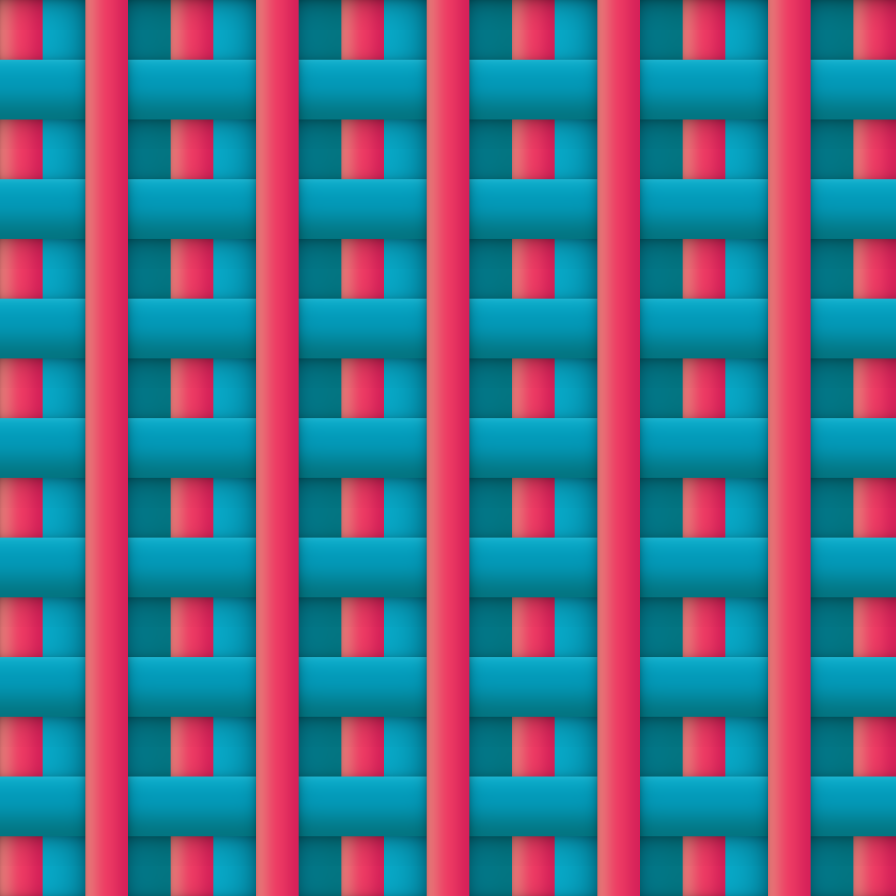
A WebGL 2 fragment shader for this pattern:

```glsl
#version 300 es
precision highp float;
// Woven lattice: teal bars between two layers of crimson vertical rods, softly shaded.
uniform vec2 u_resolution;
out vec4 fragColor;

// Coverage of a band of half width 0.5 from the signed offset to its centre
float band(float offset, float pixel) {
    return clamp((0.5 - abs(offset)) / pixel + 0.5, 0.0, 1.0);
}

// Offset to the nearest repeat of a centre
float repeatOffset(float v, float centre, float period) {
    return mod(v - centre + 0.5 * period, period) - 0.5 * period;
}

// Rod lit from the left; t runs across its width
vec3 crimsonRod(float t) {
    t = clamp(t, 0.0, 1.0);
    vec3 color = mix(vec3(0.91, 0.47, 0.47), vec3(0.93, 0.23, 0.39), smoothstep(0.0, 0.55, t));
    color = mix(color, vec3(0.84, 0.13, 0.35), smoothstep(0.45, 1.0, t));
    return color * (1.0 - 0.12 * exp(-t * 18.0));
}

// Teal surface going from light to shade; t = 0 is the lit edge
vec3 tealSurface(float t) {
    t = clamp(t, 0.0, 1.0);
    vec3 color = mix(vec3(0.03, 0.66, 0.78), vec3(0.01, 0.60, 0.72), smoothstep(0.0, 0.4, t));
    return mix(color, vec3(0.01, 0.46, 0.51), smoothstep(0.35, 1.0, t));
}

void main() {
    vec2 uv = gl_FragCoord.xy / u_resolution;
    vec2 grid = uv * vec2(21.0, 15.0);
    vec2 pixel = vec2(21.0, 15.0) / u_resolution;

    float backX = repeatOffset(grid.x, 0.5, 4.0);
    float frontX = repeatOffset(grid.x, 2.5, 4.0);
    float barY = repeatOffset(grid.y, 1.5, 2.0);
    float frontGap = max(abs(frontX) - 0.5, 0.0);
    float barGap = max(abs(barY) - 0.5, 0.0);

    // Back layer: wide teal strips and narrow crimson rods
    vec3 color = tealSurface((frontX + 1.5) / 3.0);
    color = mix(color, crimsonRod(backX + 0.5), band(backX, pixel.x));

    // Shadows of the bars (stronger below) and front rods on the back layer
    float barShadow = barY < 0.0 ? 0.32 * exp(-barGap * 6.0) : 0.16 * exp(-barGap * 12.0);
    color *= 1.0 - barShadow;
    color *= 1.0 - 0.28 * exp(-frontGap * 4.0);

    // Horizontal bars with a thin highlight on the top edge
    float barT = 0.5 - barY;
    vec3 bar = tealSurface(barT);
    bar += vec3(0.09, 0.05, 0.04) * exp(-max(barT, 0.0) * 16.0);
    bar *= 1.0 - 0.25 * exp(-frontGap * 9.0);
    color = mix(color, bar, band(barY, pixel.y));

    // Front rods over everything
    color = mix(color, crimsonRod(frontX + 0.5), band(frontX, pixel.x));
    fragColor = vec4(color, 1.0);
}
```
